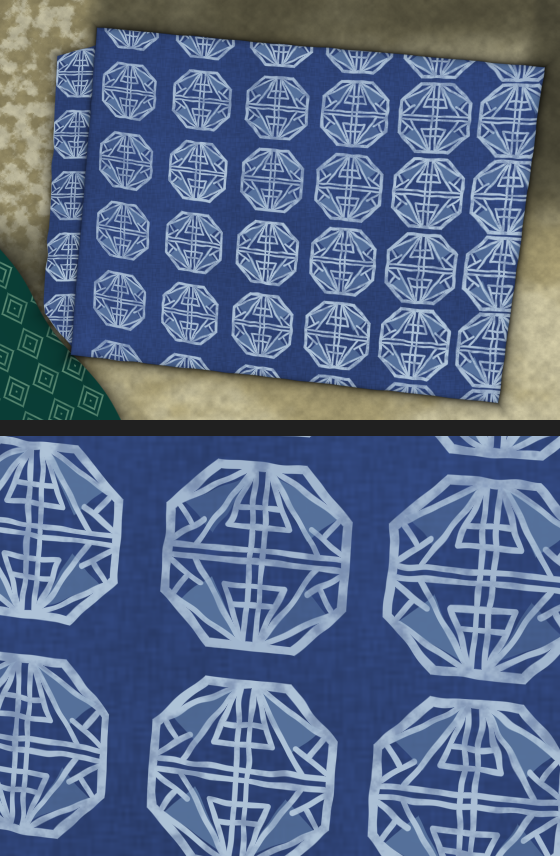
Top, the full canvas; bottom, a detail of the centre.
Write a Shadertoy shader that draws this pattern.

```glsl
// Folded indigo cloth block-printed with rows of octagonal medallions, lying on worn tan ground.

const vec3 INDIGO = vec3(0.18, 0.26, 0.46);
const vec3 PALE_INK = vec3(0.69, 0.77, 0.85);
const vec3 MID_INK = vec3(0.35, 0.46, 0.62);
const vec3 UMBER = vec3(0.27, 0.26, 0.20);
const vec3 TAN = vec3(0.64, 0.60, 0.44);
const vec3 CREAM = vec3(0.82, 0.80, 0.68);

float hash(vec2 p) { return fract(sin(dot(p, vec2(127.1, 311.7))) * 43758.5453); }

float noise(vec2 p) {
    vec2 i = floor(p), f = fract(p);
    f = f * f * (3.0 - 2.0 * f);
    return mix(mix(hash(i), hash(i + vec2(1, 0)), f.x),
               mix(hash(i + vec2(0, 1)), hash(i + vec2(1, 1)), f.x), f.y);
}

float fbm(vec2 p) {
    float sum = 0.0, amp = 0.5;
    for (int i = 0; i < 4; i++) { sum += amp * noise(p); p = p * 2.1 + 7.3; amp *= 0.5; }
    return sum;
}

float cover(float d, float aa) { return 1.0 - smoothstep(-aa, aa, d); }

float segment(vec2 p, vec2 a, vec2 b) {
    vec2 e = b - a;
    return length(p - a - e * clamp(dot(p - a, e) / dot(e, e), 0.0, 1.0));
}

// Signed distance to the line a-b, negative on its left
float side(vec2 p, vec2 a, vec2 b) {
    vec2 e = normalize(b - a);
    return dot(p - a, vec2(e.y, -e.x));
}

float quad(vec2 p, vec2 a, vec2 b, vec2 c, vec2 d) {
    return max(max(side(p, a, b), side(p, b, c)), max(side(p, c, d), side(p, d, a)));
}

// Coverage of pale lines (x) and of mid-blue wedges (y), in a unit-radius motif
vec2 medallion(vec2 f, float seed, float aa) {
    f += 0.035 * (vec2(noise(f * 5.0 + seed * 50.0), noise(f * 5.0 + seed * 90.0)) - 0.5);
    vec2 q = abs(f), apex = vec2(0.07, 0.92);
    float octagon = max(max(q.x, q.y), 0.68 * (q.x + q.y)) - 0.92;

    // Double axes, fan of spokes, side chevrons and ladder rungs
    float d = min(abs(q.x - 0.065), abs(q.y - 0.055));
    d = min(d, segment(q, apex, vec2(0.92, 0.44)));
    d = min(d, segment(q, apex, vec2(0.64, 0.06)));
    d = min(d, segment(q, apex, vec2(0.31, 0.30)));
    d = min(d, segment(q, vec2(0.92, 0.08), vec2(0.56, 0.33)));
    d = min(d, segment(q, vec2(0.68, 0.25), vec2(0.84, 0.48)));
    for (float rung = 0.0; rung < 2.0; rung++)
        d = min(d, segment(q, vec2(0.0, 0.30 + 0.2 * rung), vec2(0.31 - 0.1 * rung, 0.30 + 0.2 * rung)));
    float lines = min(max(d - 0.030, octagon), abs(octagon) - 0.046);

    // Wedges are printed with a slightly shifted second block
    vec2 s = abs(f + 0.06 * (vec2(hash(vec2(seed, 3.1)), hash(vec2(seed, 8.7))) - 0.5));
    vec2 a = vec2(0.10, 0.86), b = vec2(0.48, 0.22), c = vec2(0.80, 0.52);
    float wedge = max(max(side(s, a, b), side(s, b, c)), side(s, c, a));
    float strength = f.x * f.y > 0.0 ? 1.0 : 0.45 + 0.4 * seed;
    return vec2(cover(lines, aa), cover(wedge, aa) * strength);
}

vec3 inked(vec3 dye, vec2 ink, vec2 p, float seed) {
    float wear = mix(0.66, 1.0, smoothstep(0.2, 0.6, fbm(p * 75.0))) * mix(0.86, 1.0, seed);
    return mix(mix(dye, MID_INK, ink.y * 0.9), PALE_INK, ink.x * wear);
}

vec3 dyedCloth(vec2 p) {
    float weave = noise(p * vec2(330, 90)) + noise(p * vec2(90, 330)) - 1.0;
    return INDIGO * (0.90 + 0.2 * fbm(p * 5.0) + 0.10 * weave);
}

// Column and row coordinates on the skewed, slightly bowed cloth
vec2 clothGrid(vec2 p) {
    mat2 toGrid = inverse(mat2(0.1847, 0.0142, -0.0075, 0.166));
    vec2 g = vec2(0.0);
    for (int i = 0; i < 5; i++) {
        vec2 bend = g.x * g.y * vec2(-0.0022, 0.0033) + g.x * (5.0 - g.x) * vec2(-0.0028, 0.0019);
        g = toGrid * (p - vec2(0.307, 0.217) - bend);
    }
    return g;
}

vec3 mainCloth(vec2 p, float aa) {
    vec2 g = clothGrid(p), id = vec2(clamp(round(g.x), 0.0, 5.0), round(g.y));
    float seed = hash(id + 4.0), radius = 0.071 + 0.0032 * id.x;
    vec2 f = (g - id) * vec2(0.182, -0.172) / radius;
    return inked(dyedCloth(p), medallion(f, seed, aa / radius), p, seed);
}

vec3 foldedStrip(vec2 p, float aa) {
    float row = round((p.y - 0.174) / 0.146), seed = hash(vec2(row, 21.0));
    vec2 center = vec2(0.202 - 0.06 * p.y, 0.174 + 0.146 * row);
    vec2 f = (p - center) * vec2(1, -1) / 0.060;
    return inked(dyedCloth(p) * 0.95, medallion(f, seed, aa / 0.060), p, seed);
}

vec3 ground(vec2 p) {
    float stain = fbm(p * vec2(5, 8)), grain = fbm(p * 60.0);
    vec3 col = mix(TAN, CREAM, smoothstep(0.35, 0.65, stain) * 0.7);
    float carpet = 1.0 - smoothstep(0.19, 0.22, p.x);
    col = mix(col, mix(TAN * 0.85, CREAM * 0.88, smoothstep(0.35, 0.6, fbm(p * 38.0))), carpet);
    float topShade = (1.0 - smoothstep(0.05, 0.20, p.y)) * smoothstep(0.18, 0.26, p.x);
    float rightShade = smoothstep(1.20, 1.29, p.x) * (1.0 - smoothstep(0.40, 0.62, p.y));
    float cornerShade = 1.0 - smoothstep(0.02, 0.22, length((p - vec2(0.04, 0.64)) * vec2(1, 1.3)));
    col = mix(col, UMBER * (0.8 + 0.7 * stain), max(max(topShade * 0.85, rightShade), cornerShade * 0.8));
    return col * (0.86 + 0.28 * grain);
}

vec3 greenCloth(vec2 p, float aa) {
    vec2 cell = fract(mat2(0.9, 0.4, -0.4, 0.9) * p / vec2(0.075, 0.09)) - 0.5;
    float diamond = abs(cell.x) + abs(cell.y);
    float line = min(abs(diamond - 0.42), min(abs(diamond - 0.24), diamond)) - 0.035;
    return mix(vec3(0.04, 0.24, 0.21), vec3(0.42, 0.60, 0.50), cover(line, aa * 16.0) * (0.5 + 0.5 * fbm(p * 60.0)));
}

void mainImage(out vec4 fragColor, in vec2 fragCoord) {
    // Height units, y running down
    vec2 p = vec2(fragCoord.x, iResolution.y - fragCoord.y) / iResolution.y;
    float aa = 0.8 / iResolution.y;
    float fray = 0.006 * (noise(p * 28.0) - 0.5);
    float cloth = fray * 0.5 + quad(p, vec2(0.231, 0.066), vec2(1.297, 0.160), vec2(1.186, 0.960), vec2(0.168, 0.845));
    float strip = fray + quad(p, vec2(0.139, 0.135), vec2(0.235, 0.105), vec2(0.185, 0.845), vec2(0.104, 0.747));
    float green = (p.x - 0.72 * (p.y - 0.60) - 0.01 * sin(p.y * 22.0)) * 0.8;

    // Layers from the bottom up, each with a soft contact shadow
    vec3 col = ground(p);
    col = mix(col * (1.0 - 0.5 * exp(-max(green, 0.0) * 45.0)), greenCloth(p, aa), cover(green, aa));
    col *= 1.0 - 0.45 * exp(-max(min(cloth, strip), 0.0) * 60.0);
    col = mix(col, foldedStrip(p, aa), cover(strip, aa));
    col *= 1.0 - 0.45 * exp(-max(cloth, 0.0) * 160.0);
    vec3 top = mainCloth(p, aa) * (1.0 - 0.25 * exp(min(cloth, 0.0) * 180.0));
    col = mix(col, top, cover(cloth, aa));
    fragColor = vec4(clamp(col, 0.0, 1.0), 1.0);
}
```
